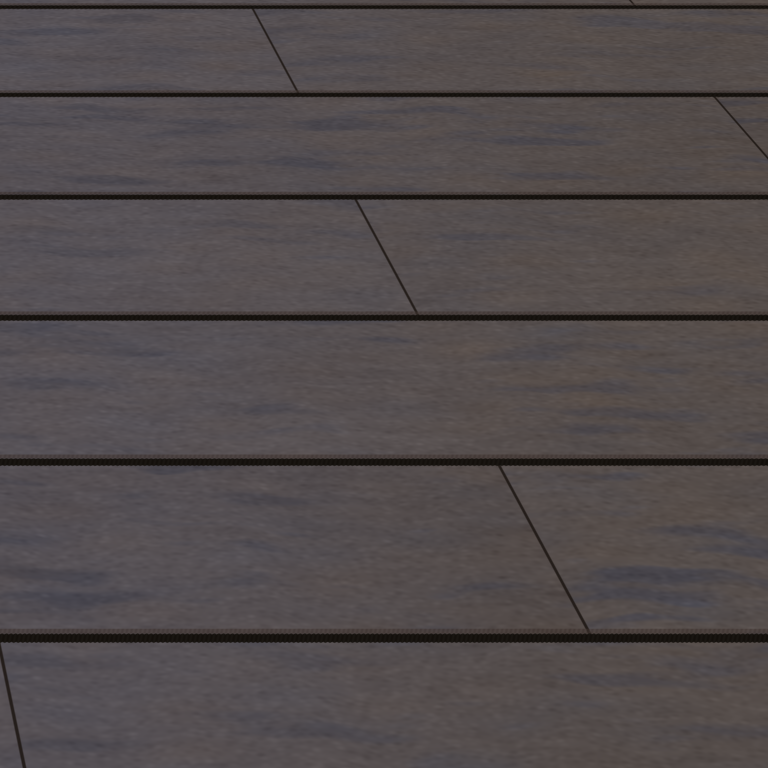
A three.js fragment shader for this texture:

```glsl
// Dark composite deck boards receding in perspective, with staggered butt seams.
varying vec2 vUv;

// Floor projection, in canvas units
const float HORIZON = 2.492;        // height of the vanishing line
const float VANISH_X = -0.482;      // where the seams converge
const float TOP_DEPTH = 0.6661;     // inverse distance of the topmost gap
const float BOARD_DEPTH = 0.04712;  // inverse distance spanned by one board

// Boards and joints
const float PLANK_LENGTH = 0.6665;
const float SEAM_START = 0.5395;
const float SEAM_HALF = 0.0008;
const float GAP_HALF = 0.022;       // as a share of board width
const float LIP_WIDTH = 0.026;
const float RIDGES = 170.0;         // fine ridges along each gap
const float SOFT = 0.0012;

// Colours
const vec3 COOL_WOOD = vec3(0.338, 0.318, 0.336);
const vec3 WARM_WOOD = vec3(0.332, 0.300, 0.288);
const vec3 STREAK = vec3(0.255, 0.250, 0.285);
const vec3 LIP = vec3(0.250, 0.205, 0.190);
const vec3 SEAM = vec3(0.120, 0.095, 0.080);
const vec3 GAP = vec3(0.085, 0.070, 0.055);

float hash(vec2 p) {
  vec3 q = fract(vec3(p.xyx) * 0.1031);
  q += dot(q, q.yzx + 33.33);
  return fract((q.x + q.y) * q.z);
}

// Cellular noise: soft spots of random sign, centred on zero
float spots(vec2 p) {
  vec2 cell = floor(p);
  float sum = 0.0;
  for (int j = -1; j <= 1; j++) {
    for (int i = -1; i <= 1; i++) {
      vec2 c = cell + vec2(float(i), float(j));
      vec2 point = c + vec2(hash(c + 3.7), hash(c + 41.3));
      float strength = 2.0 * hash(c + 87.1) - 1.0;
      sum += strength * (1.0 - smoothstep(0.0, 0.9, distance(p, point)));
    }
  }
  return sum;
}

// Signed offset from the nearest whole number
float nearest(float x) {
  return fract(x + 0.5) - 0.5;
}

float band(float dist, float halfWidth) {
  return 1.0 - smoothstep(halfWidth - SOFT, halfWidth + SOFT, dist);
}

void main() {
  // Project the canvas onto the floor
  float dist = HORIZON - vUv.y;
  float along = (vUv.x - VANISH_X) / dist;
  float across = (TOP_DEPTH - 1.0 / dist) / BOARD_DEPTH;
  float pitch = BOARD_DEPTH * dist * dist;
  float row = floor(across);

  // Seams shift by half a plank on alternate rows
  float plank = (along - SEAM_START) / PLANK_LENGTH - 0.5 * mod(row, 2.0);
  float seamDist = abs(nearest(plank)) * PLANK_LENGTH * dist * 0.88;
  vec2 id = vec2(floor(plank), row) + 20.0;
  float tone = hash(id);

  // Long streaks, shorter fibres and fine speckle
  vec2 floorPos = vec2(along, across) + vec2(tone * 7.0, id.y * 3.0);
  floorPos.y += 0.012 * sin(along * 37.0 + tone * 6.0) + 0.006 * sin(along * 91.0);
  float streaks = spots(floorPos * vec2(13.0, 13.0));
  float fibres = spots(floorPos * vec2(38.0, 27.0) + 60.0);
  float clouds = spots(floorPos * vec2(9.0, 2.5) + 120.0);
  float speckle = spots(floorPos * vec2(230.0, 62.0) + 200.0);

  // Wood, cool on the left and warm on the right
  vec3 color = mix(COOL_WOOD, WARM_WOOD, smoothstep(0.0, 0.95, vUv.x));
  float wear = smoothstep(0.1, 1.0, streaks + 0.45 * fibres + 0.3 * clouds);
  color = mix(color, STREAK, wear * mix(0.35, 0.8, hash(id.yy + 5.0)));
  color += 0.016 * (tone - 0.5) + 0.009 * clouds + 0.013 * fibres + 0.020 * speckle;
  color += vec3(0.008, 0.002, -0.006) * spots(floorPos * vec2(20.0, 9.0) + 300.0);

  // Butt seams
  color = mix(color, SEAM, 0.9 * band(seamDist, SEAM_HALF * dist));

  // Gaps, with a ridged brown lip on the far side
  float side = nearest(across);
  float ridge = sin(6.2832 * RIDGES * vUv.x + side * 60.0);
  float lipDist = abs(side + GAP_HALF + 0.5 * LIP_WIDTH) * pitch;
  color = mix(color, LIP + 0.025 * ridge, 0.6 * band(lipDist, 0.5 * LIP_WIDTH * pitch));
  float gapHalf = (GAP_HALF + 0.002 * ridge) * pitch;
  color = mix(color, GAP + 0.012 * ridge, band(abs(side) * pitch, gapHalf));

  gl_FragColor = vec4(color, 1.0);
}
```
